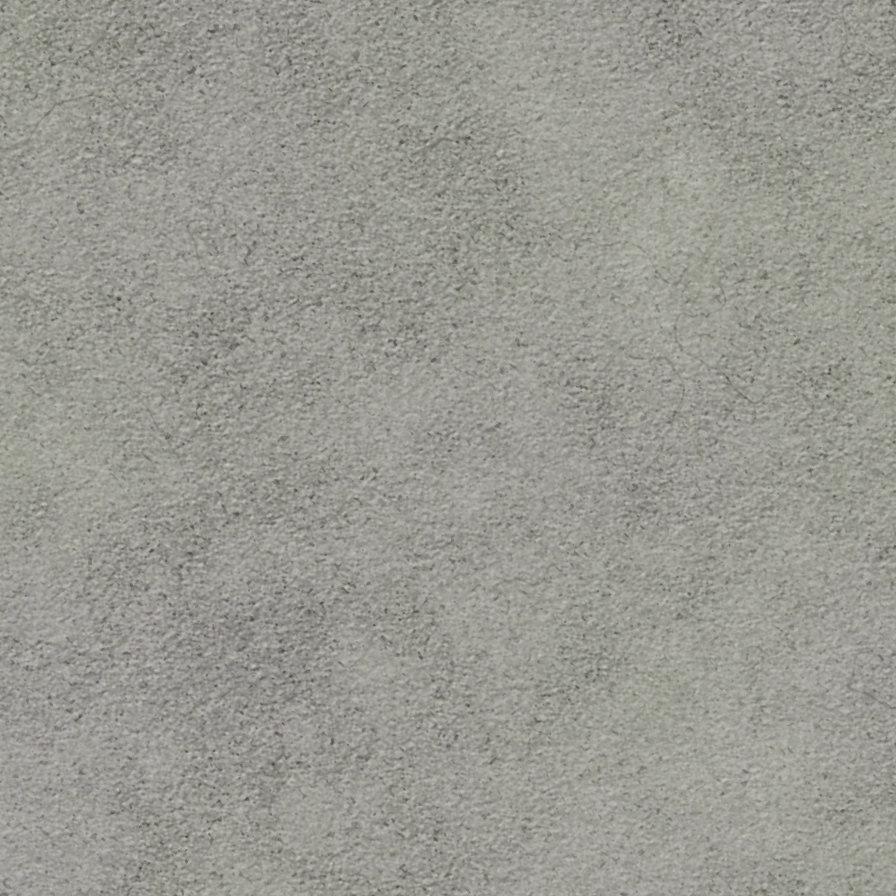
Give the GLSL for this texture, as a WebGL 1 fragment shader.

```glsl
precision highp float;
// Weathered grey-green plaster: soft stains, fine embossed grain and hairline cracks.

uniform vec2 u_resolution;

const vec3 PLASTER = vec3(0.609, 0.608, 0.577);
const vec3 COOL_TINT = vec3(0.009, -0.004, 0.021);
const float STAIN_SCALE = 4.0;
const float STAIN_DEPTH = 0.18;
const vec2 GRAIN_SCALE = vec2(165.0, 220.0);
const vec2 LIGHT_STEP = vec2(-0.0012, 0.0022);
const float RELIEF = 0.085;
const float SHADOW_BOOST = 0.5;
const float SPECKLE = 0.115;
const float PIT_DEPTH = 0.12;
const float CRACK_WIDTH = 0.0015;
const float CRACK_DEPTH = 0.10;
const mat2 TURN = mat2(0.819, 0.574, -0.574, 0.819);

float hash(vec2 p) {
  vec3 q = fract(vec3(p.xyx) * 0.1031);
  q += dot(q, q.yzx + 33.33);
  return fract((q.x + q.y) * q.z);
}

float noise(vec2 p) {
  vec2 cell = floor(p);
  vec2 f = fract(p);
  f = f * f * (3.0 - 2.0 * f);
  float low = mix(hash(cell), hash(cell + vec2(1.0, 0.0)), f.x);
  float high = mix(hash(cell + vec2(0.0, 1.0)), hash(cell + 1.0), f.x);
  return mix(low, high, f.y);
}

float fbm(vec2 p) {
  float sum = 0.0;
  float weight = 0.5;
  for (int i = 0; i < 5; i++) {
    sum += weight * noise(p);
    p = mat2(1.6, 1.2, -1.2, 1.6) * p + 17.3;
    weight *= 0.5;
  }
  return sum / 0.96875;
}

// Height of the gritty surface; turned layers hide the noise lattice.
float grainHeight(vec2 p) {
  vec2 g = p * GRAIN_SCALE;
  return noise(TURN * g) + 0.85 * noise(g * TURN * 1.5 + 41.0)
       + 0.5 * noise(TURN * TURN * g * 0.55 + 83.0);
}

// Thin contour of a noise field, broken into short faded pieces.
float crack(vec2 p, float scale, float seed) {
  const float e = 0.002;
  vec2 offset = vec2(seed, seed * 1.7);
  float field = fbm(p * scale + offset);
  float dx = fbm((p + vec2(e, 0.0)) * scale + offset) - field;
  float dy = fbm((p + vec2(0.0, e)) * scale + offset) - field;
  float distanceToLine = abs(field - 0.5) * e / (length(vec2(dx, dy)) + 0.0004);
  float line = 1.0 - smoothstep(0.2 * CRACK_WIDTH, 1.5 * CRACK_WIDTH, distanceToLine);
  float pieces = smoothstep(0.5, 0.75, noise(TURN * p * 6.5 + offset * 2.3));
  float fading = 0.4 + 0.6 * noise(p * 70.0 + offset);
  return line * pieces * fading;
}

void main() {
  vec2 p = gl_FragCoord.xy / u_resolution;

  // Broad stains, with rougher grain where they are dark.
  float stain = fbm(p * STAIN_SCALE + 5.0);
  float mottle = fbm(TURN * p * 18.0 + 60.0);
  float wear = 0.55 * stain + 0.45 * mottle;
  float rough = mix(1.35, 0.85, smoothstep(0.38, 0.62, wear));

  // Grain lit from the upper left, with deeper shadows than highlights.
  float relief = grainHeight(p) - grainHeight(p + LIGHT_STEP);
  relief -= SHADOW_BOOST * max(-relief - 0.25, 0.0);
  float speckle = noise(TURN * p * 330.0 + 9.0) - 0.5;

  // Small dark pits where two turned noises are both high.
  float pitField = noise(TURN * p * vec2(190.0, 230.0) + 130.0)
                 * noise(p * TURN * 260.0 + 170.0);
  float pit = smoothstep(0.42, 0.75, pitField);

  float shade = STAIN_DEPTH * (wear - 0.5);
  shade += rough * (RELIEF * relief + SPECKLE * speckle - PIT_DEPTH * pit);

  // Hairline cracks, jittered so that they run ragged.
  vec2 jitter = vec2(noise(p * 45.0), noise(p * 45.0 + 31.0)) - 0.5;
  vec2 ragged = p + 0.008 * jitter;
  float cracks = max(crack(ragged, 2.2, 11.0), crack(ragged, 2.9, 37.0));
  shade -= CRACK_DEPTH * cracks;

  // Faint cool and warm drift of hue.
  float drift = noise(p * 4.0 + 70.0) + 0.9 * noise(TURN * p * 130.0 + 20.0) - 0.95;
  vec3 color = PLASTER + shade + COOL_TINT * drift;
  gl_FragColor = vec4(clamp(color, 0.0, 1.0), 1.0);
}
```
